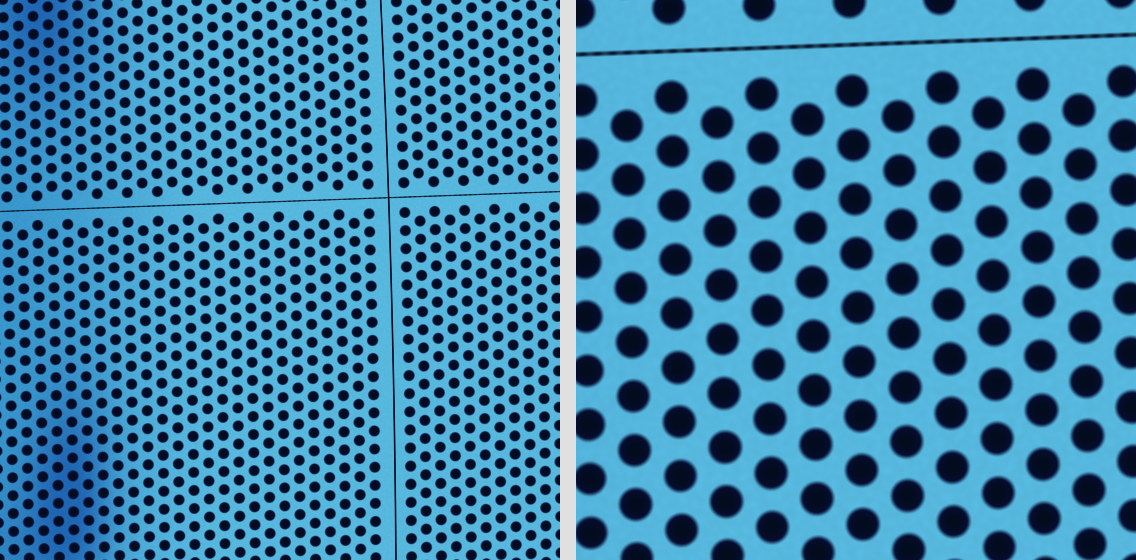
Left: the whole. Right: its middle third, enlarged.
Reproduce this texture procedurally as a three.js fragment shader.

```glsl
varying vec2 vUv;

// Sheet layout, in canvas units
const vec2 SEAM_CROSS = vec2(0.694, 0.647);
const float ROW_SLOPE = 0.0355;
const float ROW_FAN = 0.0138;
const float COLUMN_LEAN = -0.0334;
const float COLUMN_BEND = -0.0205;
const float EDGE_LEAN = -0.02;
const float SEAM_HALF_X = 0.0013;
const float SEAM_HALF_Y = 0.0010;

// Perforation
const float PITCH_LEFT = 0.02689;
const float PITCH_RIGHT = 0.02669;
const float ROW_PITCH = 0.03236;
const float MARGIN_LEFT = 0.0358;
const float MARGIN_RIGHT = 0.0280;
const float MARGIN_UPPER = 0.0258;
const float MARGIN_LOWER = 0.0275;
const float HOLE_RADIUS = 0.0096;
const float RADIUS_VARIATION = 0.0003;
const float SOFTNESS = 0.0018;

// Colours
const vec3 METAL_LIGHT = vec3(0.34, 0.72, 0.87);
const vec3 METAL_MID = vec3(0.22, 0.59, 0.80);
const vec3 METAL_SHADE = vec3(0.12, 0.40, 0.70);
const vec3 HOLE_CORE = vec3(0.01, 0.045, 0.12);
const vec3 HOLE_RIM = vec3(0.02, 0.05, 0.19);
const vec3 SEAM_COLOR = vec3(0.02, 0.06, 0.15);
const float GRAIN_SCALE = 190.0;
const float GRAIN_AMOUNT = 0.035;

float hash(vec2 p) {
  p = fract(p * vec2(0.1031, 0.1137));
  p += dot(p, p.yx + 33.33);
  return fract((p.x + p.y) * p.x * 17.0);
}

float cornerSlope(vec2 cell, vec2 offset) {
  float angle = 6.28318 * hash(cell);
  return dot(vec2(cos(angle), sin(angle)), offset);
}

float gradientNoise(vec2 p) {
  vec2 i = floor(p);
  vec2 f = fract(p);
  vec2 w = f * f * f * (f * (f * 6.0 - 15.0) + 10.0);
  vec2 e = vec2(1.0, 0.0);
  float low = mix(cornerSlope(i, f), cornerSlope(i + e, f - e), w.x);
  float high = mix(cornerSlope(i + e.yx, f - e.yx), cornerSlope(i + 1.0, f - 1.0), w.x);
  return mix(low, high, w.y);
}

// Straightens the tilted, slightly bent sheets around the seam crossing
vec2 sheetCoords(vec2 uv) {
  vec2 d = uv - SEAM_CROSS;
  float v = (d.y - ROW_SLOPE * -d.x) * 1.0;
  v = (d.y - ROW_SLOPE * d.x) * (1.0 - ROW_FAN * d.x);
  float seamLean = COLUMN_LEAN * v + COLUMN_BEND * v * v;
  float lean = mix(seamLean, EDGE_LEAN * v, clamp(-d.x / SEAM_CROSS.x, 0.0, 1.0));
  return vec2(d.x - lean, v);
}

// Signed distance to the closest hole of the staggered grid
float holeDistance(vec2 sheet) {
  float right = step(0.0, sheet.x);
  float upper = step(0.0, sheet.y);
  vec2 pitch = vec2(mix(PITCH_LEFT, PITCH_RIGHT, right), ROW_PITCH);
  vec2 margin = vec2(mix(MARGIN_LEFT, MARGIN_RIGHT, right),
                     mix(MARGIN_LOWER, MARGIN_UPPER, upper));
  vec2 p = abs(sheet) - margin;
  float column = max(floor(p.x / pitch.x + 0.5), 0.0);
  float stagger = 0.5 * mod(column, 2.0);
  float row = max(floor(p.y / pitch.y - stagger + 0.5), 0.0);
  vec2 center = vec2(column, row + stagger) * pitch;
  float variation = hash(vec2(column, row) + 40.0 * vec2(right, upper)) - 0.5;
  return length(p - center) - HOLE_RADIUS - RADIUS_VARIATION * variation;
}

float softSpot(vec2 uv, vec2 center, vec2 size) {
  vec2 q = (uv - center) / size;
  return exp(-dot(q, q));
}

vec3 metalColor(vec2 uv) {
  vec3 metal = mix(METAL_MID, METAL_LIGHT, smoothstep(-0.02, 0.42, uv.x));
  float shade = softSpot(uv, vec2(0.07, 0.98), vec2(0.10, 0.16));
  shade += softSpot(uv, vec2(0.125, 0.12), vec2(0.07, 0.18));
  shade += 0.4 * softSpot(uv, vec2(0.04, 0.0), vec2(0.10, 0.15));
  metal = mix(metal, METAL_SHADE, min(shade, 1.0));
  return metal * (1.0 + GRAIN_AMOUNT * gradientNoise(uv * GRAIN_SCALE));
}

void main() {
  vec2 sheet = sheetCoords(vUv);
  vec3 color = metalColor(vUv);

  // Seams, the level one finely broken along its length
  vec2 seam = 1.0 - smoothstep(vec2(-0.0008), vec2(0.0012),
                               abs(sheet) - vec2(SEAM_HALF_X, SEAM_HALF_Y));
  seam.y *= 0.85 + 0.12 * sin(sheet.x * 700.0);
  color = mix(color, SEAM_COLOR, max(seam.x, seam.y));

  // Holes with a bluer rim
  float hole = holeDistance(sheet);
  vec3 holeColor = mix(HOLE_CORE, HOLE_RIM, smoothstep(-0.006, -0.001, hole));
  color = mix(color, holeColor, 1.0 - smoothstep(-SOFTNESS, SOFTNESS, hole));

  gl_FragColor = vec4(color, 1.0);
}
```
